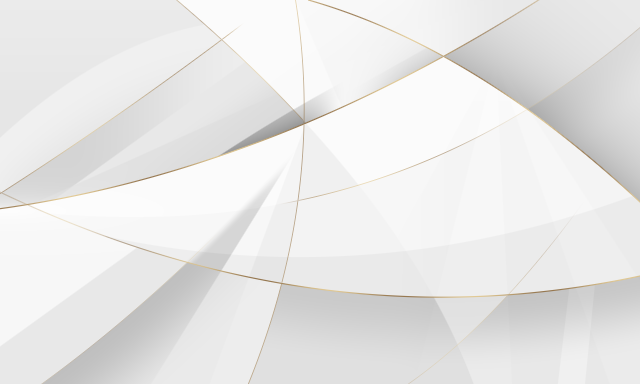
This background is drawn by a Shadertoy shader. Its source:

```glsl
// Draws pale overlapping paper-like curves with soft shadows and fine gold rims.

// Antialiased step: 1 where the field is positive.
float side(float field) {
    return clamp(0.5 + field / max(fwidth(field), 1e-5), 0.0, 1.0);
}

// Antialiased stroke along the zero line of a field, in canvas units.
float stroke(float field, float halfWidth) {
    float pixel = 4.6 / iResolution.y;
    float slope = length(vec2(dFdx(field), dFdy(field))) / pixel;
    float dist = abs(field) / max(slope, 1e-4);
    return clamp((halfWidth + 0.5 * pixel - dist) / pixel, 0.0, 1.0)
        * min(1.0, 2.0 * halfWidth / pixel);
}

void mainImage(out vec4 fragColor, in vec2 fragCoord) {
    // Canvas is 7.68 wide and 4.6 tall, with y running down.
    vec2 uv = fragCoord / iResolution.xy;
    vec2 p = vec2(uv.x, 1.0 - uv.y) * vec2(7.68, 4.6);
    float x = p.x, y = p.y;

    // Curves running across: positive below.
    float rise = y - (2.50 - x * (0.138 + 0.0385 * x));
    float t = x - 3.7;
    float dome = y - t * (0.2845 + 0.0813 * t);
    float bowl = y - 3.56 + 0.0448 * (x - 5.3) * (x - 5.3);
    float q = x - 1.6;
    float sweep = y - 2.6 + q * q * (0.045 + 0.0027 * q);
    float belly = y - 3.08 + 0.046 * (x - 3.6) * (x - 3.6);
    float cut = y - 2.32 + x * (0.64 + 0.02 * x);
    float h = x - 0.5;
    float blade = y - 4.6 + h * (0.72 + 0.065 * h);
    float r = x - 4.9;
    float corner = y - 4.6 + r * (0.7 + 0.16 * r);

    // Curves running down: positive to the right.
    float spine = x - 3.65 + 0.0615 * (y - 1.3) * (y - 1.3);
    float fold = x - 2.12 - y * (1.18 - 0.088 * y);
    float fan = x - 3.55 + 0.62 * (y - 1.8);
    float beam = x - 3.55 - 0.43 * y;

    // Upper left: pale arc, then diagonal bands.
    float g = 0.92 - 0.02 * smoothstep(0.0, 1.5, y);
    float arc = y - 1.65 + x * (0.92 - 0.15 * x);
    g = mix(g, 0.94 - 0.05 * smoothstep(0.2, 1.2, arc), side(arc));
    g = mix(g, 0.83 + 0.10 * smoothstep(0.8, 3.0, x), side(cut));
    float band = y - 2.86 + 0.72 * x;
    g = mix(g, 0.91 - 0.06 * smoothstep(0.2, 1.0, band), side(band));
    float veil = y - 2.62 + 0.45 * x;
    g = mix(g, 0.865, 0.6 * side(veil));

    // White wedge at the top, with shadows lying above the rising rim.
    g = mix(g, 0.99, side(fold) * (0.92 - 0.12 * side(beam)));
    float c = x - 2.7;
    float crescent = y - 1.82 + c * (0.65 - 0.04 * c);
    g -= 0.27 * side(crescent) * smoothstep(4.15, 3.6, x) * exp(3.0 * min(rise, 0.0));
    float glade = y - 1.2 + 0.56 * (x - 4.0);
    g -= side(beam) * smoothstep(4.1, 5.0, x) * exp(3.5 * min(rise, 0.0))
        * (0.08 + 0.06 * side(glade)) * side(dome);
    g -= 0.05 * smoothstep(4.8, 6.2, x) * side(-rise);

    // Upper right: dark beside the dome, lighter toward the corner.
    float outer = 0.92 - 0.19 * exp(1.5 * min(dome, 0.0));
    outer -= 0.05 * side(sweep) * smoothstep(0.9, 0.0, sweep);
    g = mix(g, outer, side(rise) * side(-dome));

    // Lower part, from left to right.
    float low = mix(0.97, 0.91, side(y - 4.15 + 0.72 * x));
    low = mix(low, 0.75 + 0.16 * smoothstep(0.0, 1.3, blade), side(blade));
    low = mix(low, 0.92, 0.7 * side(fan));
    low = mix(low, 0.94, 0.5 * side(fan - 0.25 * (y - 1.8)));
    low = mix(low, 0.79 + 0.09 * smoothstep(0.0, 0.9, bowl), side(spine));
    low = mix(low, 0.88 + 0.03 * smoothstep(0.0, 1.0, bowl), side(fold));
    low = mix(low, 0.78 + 0.14 * smoothstep(0.0, 0.9, bowl), side(corner) * side(fold));
    float ray = side(x - 6.85 + 0.12 * (y - 3.3)) * side(7.15 - 0.1 * (y - 3.3) - x);
    low += 0.03 * ray;
    g = mix(g, low, side(rise) * side(bowl));

    // Central leaf with its inner folds.
    float leaf = 0.985 - 0.018 * side(sweep) - 0.035 * side(belly);
    leaf -= 0.045 * side(spine) * side(-fold) * side(-sweep);
    leaf -= 0.015 * side(spine) * side(-fold) * side(sweep);
    leaf -= 0.13 * smoothstep(-0.05, 0.12, blade) * side(-fan) * smoothstep(1.6, 2.6, y);
    leaf -= 0.03 * side(fan - 0.25 * (y - 1.8)) * side(-spine);
    g = mix(g, leaf, side(rise) * side(dome) * side(-bowl));

    // Faint crossing rays on the right.
    for (int i = 0; i < 5; i++) {
        float k = float(i);
        float edge = x - 5.95 - (0.3 * k - 0.55) * (y - 0.7);
        g += 0.01 * (mod(k, 2.0) * 2.0 - 1.0) * side(edge) * smoothstep(4.6, 5.6, x)
            * smoothstep(0.6, 1.6, y);
    }

    // Bright tip on the left.
    g = mix(g, 1.0, 0.8 * exp(-length((p - vec2(0.1, 2.53)) * vec2(1.2, 7.0))));

    // Gold rims, with a sheen that varies along them.
    float rim = 0.85 * stroke(rise, 0.007) * mix(1.0, 0.6, smoothstep(5.0, 6.4, x));
    rim = max(rim, 0.8 * stroke(dome, 0.007) * step(3.7, x));
    rim = max(rim, 0.85 * stroke(bowl, 0.007) * mix(0.4, 1.0, smoothstep(1.0, 3.0, x)));
    rim = max(rim, 0.7 * stroke(spine, 0.005));
    rim = max(rim, 0.7 * stroke(sweep, 0.005) * smoothstep(3.3, 3.8, x)
        * mix(1.0, 0.4, smoothstep(5.0, 6.2, x)));
    rim = max(rim, 0.6 * stroke(fold, 0.005) * smoothstep(1.5, 1.4, y));
    rim = max(rim, 0.7 * stroke(cut, 0.005) * smoothstep(2.95, 2.7, x));
    rim = max(rim, 0.45 * stroke(blade, 0.004) * smoothstep(2.7, 3.2, y) * step(0.4, x));
    rim = max(rim, 0.5 * stroke(corner, 0.004) * smoothstep(2.4, 3.2, y) * step(4.8, x));
    float sheen = 0.5 + 0.5 * sin(3.6 * x + 1.2 * y + 2.0);
    vec3 gold = mix(vec3(0.54, 0.40, 0.22), vec3(0.88, 0.77, 0.53), sheen);

    vec3 paper = vec3(clamp(g, 0.0, 0.995));
    fragColor = vec4(mix(paper, gold, rim), 1.0);
}
```
